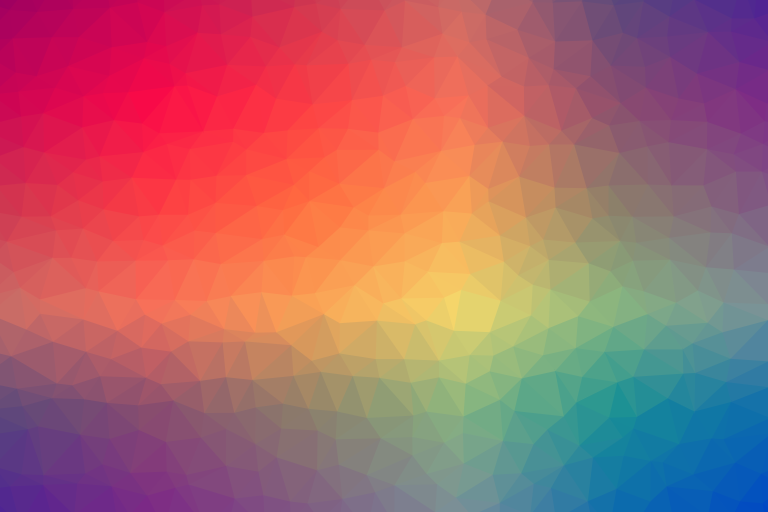
This background is drawn by a WebGL 2 fragment shader. Its source:

```glsl
#version 300 es
precision highp float;
// Low-poly rainbow: a jittered grid of vertices is split into flat triangles.
// Each facet takes the mean of two palette ramps, one running left to right and
// one top to bottom, sampled at its centroid. Edges blend by pixel coverage.

uniform vec2 u_resolution;
out vec4 fragColor;

const vec2 CELL = vec2(0.0582, 0.0556);    // grid spacing in canvas heights
const vec2 GRID_OFFSET = vec2(0.58, 0.65); // grid shift in cells
const float JITTER = 0.72;                 // full range of vertex shift in cells

const int STOPS = 6;
const vec3 PALETTE[STOPS] = vec3[STOPS](
    vec3(0.62, 0.00, 0.38),   // magenta
    vec3(0.98, 0.04, 0.28),   // red
    vec3(1.00, 0.43, 0.25),   // orange
    vec3(0.96, 0.85, 0.42),   // yellow
    vec3(0.10, 0.57, 0.58),   // teal
    vec3(0.00, 0.28, 0.77));  // blue

vec2 hash22(vec2 p) {
    vec3 h = fract(p.xyx * vec3(0.1031, 0.1030, 0.0973));
    h += dot(h, h.yzx + 33.33);
    return fract((h.xx + h.yz) * h.zy);
}

float cross2(vec2 a, vec2 b) { return a.x * b.y - a.y * b.x; }

vec3 ramp(float t) {
    float s = clamp(t, 0.0, 1.0) * float(STOPS - 1);
    int i = min(int(s), STOPS - 2);
    return mix(PALETTE[i], PALETTE[i + 1], s - float(i));
}

// Grid vertex in canvas heights
vec2 vertex(vec2 id) {
    vec2 shift = (hash22(id + 57.0) - 0.5) * JITTER;
    return (id + GRID_OFFSET + shift) * CELL;
}

// Signed distance to the left side of the line from a to b
float sideDistance(vec2 p, vec2 a, vec2 b) {
    return cross2(b - a, p - a) / max(length(b - a), 1e-5);
}

// Facet colour in rgb, weighted by its pixel coverage in alpha
vec4 facet(vec2 p, vec2 a, vec2 b, vec2 c) {
    float inside = min(sideDistance(p, a, b),
                       min(sideDistance(p, b, c), sideDistance(p, c, a)));
    float coverage = clamp(inside * u_resolution.y + 0.5, 0.0, 1.0);
    vec2 center = (a + b + c) / 3.0;
    float across = center.x * u_resolution.y / u_resolution.x;
    vec3 color = 0.5 * (ramp(across) + ramp(1.0 - center.y));
    return vec4(color, 1.0) * coverage;
}

// Split a quad along its Delaunay diagonal: opposite angles must sum below pi
vec4 quad(vec2 p, vec2 a, vec2 b, vec2 c, vec2 d) {
    float sinB = cross2(c - b, a - b), cosB = dot(c - b, a - b);
    float sinD = cross2(a - d, c - d), cosD = dot(a - d, c - d);
    if (sinB * cosD + cosB * sinD > 0.0)
        return facet(p, a, b, c) + facet(p, a, c, d);
    return facet(p, a, b, d) + facet(p, b, c, d);
}

void main() {
    vec2 p = gl_FragCoord.xy / u_resolution.y;
    vec2 home = floor(p / CELL - GRID_OFFSET);

    // Jitter can push a neighbouring quad over this point
    vec4 sum = vec4(0.0);
    for (int j = -1; j <= 1; j++) {
        for (int i = -1; i <= 1; i++) {
            vec2 id = home + vec2(i, j);
            sum += quad(p, vertex(id), vertex(id + vec2(1.0, 0.0)),
                        vertex(id + 1.0), vertex(id + vec2(0.0, 1.0)));
        }
    }
    fragColor = vec4(sum.rgb / max(sum.a, 1e-4), 1.0);
}
```
